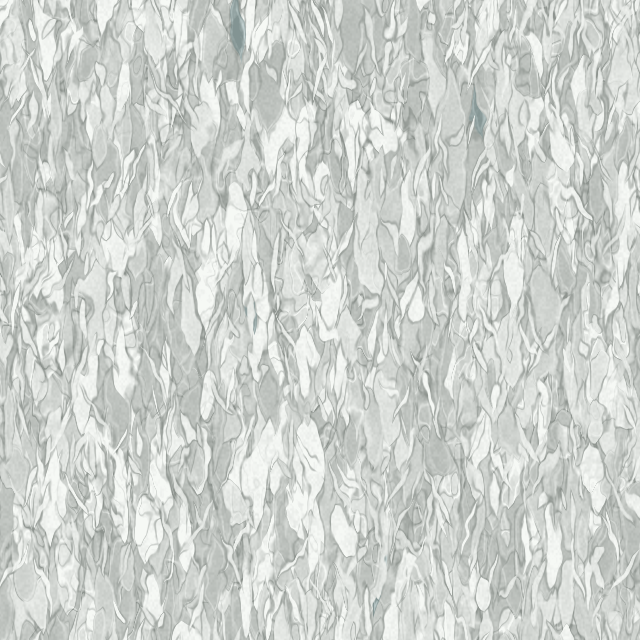
A Shadertoy shader for this texture:

```glsl
// Pale grey-green flooring of overlapping upright flakes with torn, inked edges.

const vec3 SHADOW = vec3(0.555, 0.580, 0.560);
const vec3 PAPER = vec3(0.965, 0.975, 0.962);
const vec3 SLATE_SHIFT = vec3(-0.04, 0.0, 0.015);

const float INK_TONE = 0.08;      // tone of the dark outlines
const float RIM_TONE = 0.98;      // tone of the bright torn edges
const float INK_STRENGTH = 0.62;
const float RIM_STRENGTH = 0.40;
const float LINE_WIDTH = 0.0028;
const float EDGE_SOFTNESS = 0.0011;
const float CRINKLE = 0.34;
const float GRAIN = 0.13;

const vec2 LARGE_CELL = vec2(0.052, 0.125);
const vec2 MEDIUM_CELL = vec2(0.034, 0.085);
const vec2 SLIVER_CELL = vec2(0.036, 0.060);

vec3 hash3(vec2 p) {
    vec3 q = fract(p.xyx * vec3(0.1031, 0.1030, 0.0973));
    q += dot(q, q.yxz + 33.33);
    return fract((q.xxy + q.yzz) * q.zyx);
}

float noise(vec2 p) {
    vec2 i = floor(p), f = fract(p);
    f = f * f * (3.0 - 2.0 * f);
    float low = mix(hash3(i).x, hash3(i + vec2(1, 0)).x, f.x);
    float high = mix(hash3(i + vec2(0, 1)).x, hash3(i + vec2(1, 1)).x, f.x);
    return mix(low, high, f.y);
}

// Bends and frays the outlines.
vec2 tear(vec2 p, float seed) {
    vec2 broad = p * vec2(32.0, 15.0) + seed;
    vec2 fine = p * vec2(105.0, 55.0) + seed * 2.0;
    return p + vec2(noise(broad) - 0.5, noise(broad + 51.7) - 0.5) * vec2(0.022, 0.030)
             + vec2(noise(fine) - 0.5, noise(fine + 23.1) - 0.5) * vec2(0.007, 0.010);
}

// Signed distance to an upright leaf-shaped flake.
float flakeDistance(vec2 p, vec2 halfSize, float bluntness, float skew) {
    float t = p.y / halfSize.y;
    float width = halfSize.x * (1.0 - pow(abs(t), bluntness)) * (1.0 + skew * clamp(t, -1.0, 1.0));
    return (abs(p.x) - width) * 0.85;
}

float flakeTone(float pick) {
    if (pick < 0.31) return 0.45;
    if (pick < 0.56) return 0.62;
    if (pick < 0.79) return 0.79;
    return 0.95;
}

// Paints one layer of flakes; surface holds tone, roughness and slate tint.
void paintLayer(inout vec3 surface, vec2 uv, vec2 cell, float seed, float cover, bool sliver) {
    vec2 p = tear(uv, seed);
    vec2 home = floor(p / cell);
    float soft = max(EDGE_SOFTNESS, 0.6 / iResolution.y);
    float wear = smoothstep(0.2, 0.7, noise(uv * vec2(70.0, 34.0) + seed * 3.0));
    for (int j = -1; j <= 1; j++)
    for (int i = -1; i <= 1; i++) {
        vec2 id = home + vec2(i, j) + seed * 7.0 + 100.0;
        vec3 place = hash3(id);
        vec3 form = hash3(id + 311.3);
        vec3 look = hash3(id + 727.9);
        if (place.z > cover) continue;

        vec2 local = p - (home + vec2(i, j) + place.xy) * cell;
        float lean = (form.z - 0.5) * (sliver ? 1.1 : 0.22);
        local.x -= local.y * lean;
        vec2 halfSize = cell * (sliver ? mix(vec2(0.06, 0.22), vec2(0.14, 0.75), form.xy)
                                       : mix(vec2(0.22, 0.38), vec2(0.50, 0.85), form.xy));
        float d = flakeDistance(local, halfSize, mix(1.5, 4.0, look.y), form.z * 0.8 - 0.4);

        float tone = sliver ? mix(0.70, 1.0, look.x) : flakeTone(look.x);
        float rough = sliver ? 0.1 : smoothstep(0.35, 0.9, look.z);
        float slate = !sliver && look.y < 0.006 ? 1.0 : 0.0;
        tone = mix(tone, 0.08, slate);

        float ink = smoothstep(LINE_WIDTH, 0.0, abs(d - LINE_WIDTH * 0.5));
        float rim = smoothstep(LINE_WIDTH, 0.0, abs(d + LINE_WIDTH));
        surface.x = mix(surface.x, INK_TONE, ink * INK_STRENGTH * wear);
        surface = mix(surface, vec3(tone, rough, slate), smoothstep(soft, -soft, d));
        surface.x = mix(surface.x, RIM_TONE, rim * RIM_STRENGTH * (1.0 - 0.5 * wear));
    }
}

// Embossed creases: a dark contour with a bright one beside it.
float crinkle(vec2 uv) {
    float n = noise(tear(uv, 61.0) * vec2(85.0, 38.0));
    float dark = smoothstep(0.09, 0.0, abs(n - 0.42));
    float light = smoothstep(0.10, 0.0, abs(n - 0.60));
    return 0.7 * light - dark;
}

void mainImage(out vec4 fragColor, in vec2 fragCoord) {
    vec2 uv = fragCoord / iResolution.y;
    vec3 surface = vec3(0.50, 0.5, 0.0);

    // Broad flakes first, then smaller ones, then thin curled slivers.
    for (int k = 0; k < 3; k++)
        paintLayer(surface, uv, LARGE_CELL, 3.0 + 11.0 * float(k), 0.85, false);
    for (int k = 0; k < 2; k++)
        paintLayer(surface, uv, MEDIUM_CELL, 41.0 + 13.0 * float(k), 0.42, false);
    for (int k = 0; k < 2; k++)
        paintLayer(surface, uv, SLIVER_CELL, 73.0 + 17.0 * float(k), 0.48, true);

    // Creases and fine paper grain.
    float tone = surface.x + CRINKLE * surface.y * crinkle(uv);
    tone += GRAIN * (noise(uv * vec2(330.0, 260.0)) - 0.5);
    tone += 0.10 * (noise(uv * vec2(60.0, 25.0) + 9.0) - 0.5);

    vec3 color = mix(SHADOW, PAPER, clamp(tone, 0.0, 1.0));
    fragColor = vec4(color + SLATE_SHIFT * surface.z, 1.0);
}
```
